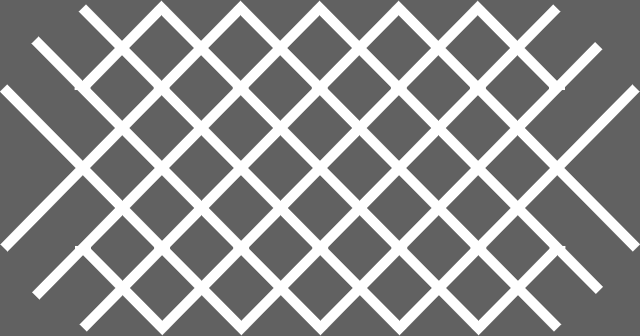
A WebGL 2 fragment shader for this pattern:

```glsl
#version 300 es
precision highp float;

#define HALF_CELL vec2(0.11766, 0.11903)
#define HALF_WIDTH 0.0152
#define SHEAR 0.0026
#define KNOT vec2(0.0238, 0.0060)
#define LEFT_REACH 3.2
#define RIGHT_REACH 3.06
#define GROUND vec3(0.38)
#define STROKE vec3(1.0)

uniform vec2 u_resolution;
out vec4 fragColor;

float boxDistance(vec2 p, vec2 halfSize) {
    vec2 d = abs(p) - halfSize;
    return length(max(d, 0.0)) + min(max(d.x, d.y), 0.0);
}

// Straight bar with square-cut ends
float barDistance(vec2 p, vec2 a, vec2 b) {
    vec2 axis = normalize(b - a);
    vec2 q = p - 0.5 * (a + b);
    vec2 local = vec2(dot(q, axis), q.x * axis.y - q.y * axis.x);
    return boxDistance(local, vec2(0.5 * length(b - a), HALF_WIDTH));
}

// Lattice row where the diagonal with the given offset stops
float endRow(float offset, float outerReach) {
    if (offset < 3.0) return 4.0;
    if (offset < 5.0) return outerReach;
    return offset < 7.0 ? 2.0 : -2.0;
}

// All parallel diagonals x - y = offset, in lattice steps
float diagonals(vec2 p, float startReach, float endReach) {
    float d = 1e3;
    vec2 along = normalize(HALF_CELL);
    for (int i = -4; i <= 4; i++) {
        float offset = 2.0 * float(i);
        float top = -endRow(-offset, startReach);
        float bottom = endRow(offset, endReach);
        vec2 a = vec2(top + offset, top) * HALF_CELL;
        vec2 b = vec2(bottom + offset, bottom) * HALF_CELL;
        // Fill the pointed corners of the zigzag borders
        if (i >= 0 && i < 4) a -= along * HALF_WIDTH;
        if (i <= 0 && i > -4) b += along * HALF_WIDTH;
        // Short outer diagonals meet a border corner at one end
        if (i == 4) a -= along * HALF_WIDTH;
        if (i == -4) b += along * HALF_WIDTH;
        d = min(d, barDistance(p, a, b));
    }
    return d;
}

// Slightly widened crossings on two rows
float knots(vec2 p) {
    float column = clamp(round(p.x / HALF_CELL.x * 0.5), -3.0, 3.0) * 2.0;
    vec2 q = vec2(p.x - column * HALF_CELL.x, abs(p.y) - 2.0 * HALF_CELL.y);
    return boxDistance(q, KNOT);
}

void main() {
    vec2 p = (gl_FragCoord.xy - 0.5 * u_resolution) / u_resolution.y;
    p.y = -p.y;
    p.x -= SHEAR * p.y;

    float falling = diagonals(p, LEFT_REACH, RIGHT_REACH);
    float rising = diagonals(vec2(-p.x, p.y), RIGHT_REACH, LEFT_REACH);
    float d = min(min(falling, rising), knots(p));

    float coverage = clamp(0.5 - d * u_resolution.y, 0.0, 1.0);
    fragColor = vec4(mix(GROUND, STROKE, coverage), 1.0);
}
```
